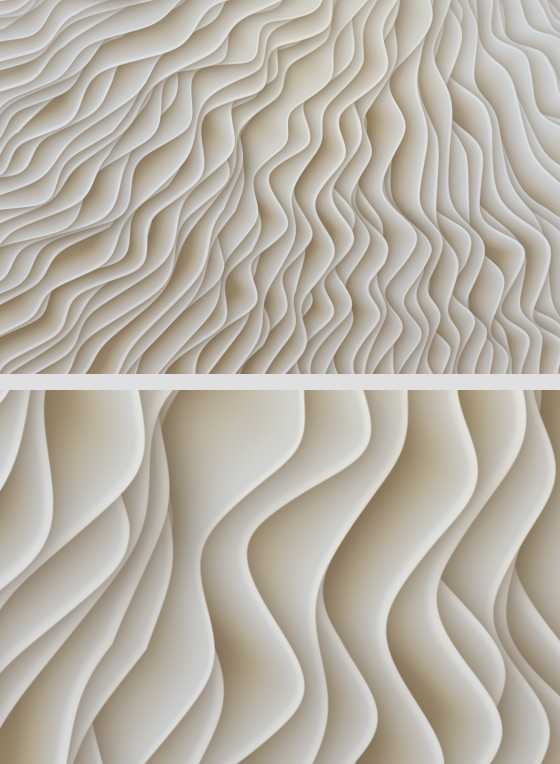
Top: the whole. Bottom: its middle third, enlarged.
A Shadertoy shader for this texture:

```glsl
// Pale, wavy mushroom gills fanning out from a point beyond the upper edge.
// Each gill is a sheet with a rippled free edge in polar coordinates; sheets
// are painted back to front, with a bright rim, a shaded face and a soft shadow.

const vec2  FAN_CENTER    = vec2(1.20, 1.30);
const float GILL_ANGLE    = 0.025;  // radians between neighbouring gills
const float RIPPLE_HEIGHT = 0.027;
const float RIPPLE_RATE   = 23.0;   // radians of ripple per unit of radius
const float EMERGE_RATE   = 12.0;   // how fast short gills slide into view
const float RIM_WIDTH     = 0.0070;
const float SHADOW_WIDTH  = 0.016;
const float SHADOW_AMOUNT = 0.50;
const float SOFTNESS      = 0.0006;

const vec3 RIM   = vec3(0.875, 0.885, 0.895);
const vec3 PALE  = vec3(0.81, 0.825, 0.84);
const vec3 GREY  = vec3(0.77, 0.76, 0.74);
const vec3 CREAM = vec3(0.73, 0.695, 0.62);
const vec3 TAN   = vec3(0.63, 0.565, 0.455);
const vec3 UMBER = vec3(0.47, 0.405, 0.32);

float hash(float n) {
    return fract(sin(n * 127.1 + 3.7) * 4375.85);
}

// Slow, uneven swell between -1 and 1 from layered sines.
float swell(vec2 p) {
    return 0.5 * sin(5.3 * p.x + 2.1 * sin(3.7 * p.y + 0.8))
         + 0.5 * sin(6.1 * p.y - 3.3 * p.x + 1.7 * sin(4.9 * p.x));
}

// Sideways ripple of a gill, in canvas units.
float ripple(float r, float angle, float shift, float gain) {
    float phase = RIPPLE_RATE * r + 3.2 * angle + shift
                + 1.1 * sin(5.1 * r - 4.0 * angle)
                + 0.8 * sin(9.0 * angle + 1.3);
    float height = RIPPLE_HEIGHT * smoothstep(0.0, 0.65, r)
                 * (1.0 - 0.5 * smoothstep(1.1, 1.7, r))
                 * mix(0.75, 1.05, smoothstep(0.3, 0.9, angle));
    float bend = sin(phase + 0.3 * sin(phase));
    float sway = 0.7 * sin(0.41 * phase + 2.0 * angle);
    return height * gain * (bend + sway);
}

// Short gills start further from the center than long ones.
float gillStart(int id) {
    int rank = id & 7;
    float start = rank == 0 ? 0.0 : rank == 4 ? 0.45
                : (rank & 1) == 0 ? 0.85 : 1.15;
    return start + 0.4 * (hash(float(id) + 31.0) - 0.5);
}

// Angle of the free edge of one gill at radius r.
float gillEdge(int id, float r) {
    float n = float(id);
    float angle = n * GILL_ANGLE;
    float shift = 2.0 * (hash(n) - 0.5)
                + 0.7 * sin(5.0 * r + 6.28 * hash(n + 19.0));
    float gain = mix(0.55, 1.35, hash(n + 57.0));
    float hidden = min(EMERGE_RATE * max(gillStart(id) - r, 0.0), 9.0);
    float spread = 0.9 * (hash(n + 83.0) - 0.5);
    return angle + ripple(r, angle, shift, gain) / r
         + (spread - hidden) * GILL_ANGLE;
}

// Face colour by distance behind the free edge.
vec3 gillFace(float d, float depth, float rimWidth) {
    float t = d / depth;
    vec3 col = mix(PALE, GREY, smoothstep(0.05, 0.45, t));
    col = mix(col, CREAM, smoothstep(0.35, 0.80, t));
    col = mix(col, TAN, smoothstep(0.65, 1.25, t));
    return mix(RIM, col, smoothstep(0.4, 1.5, d / rimWidth));
}

void mainImage(out vec4 fragColor, in vec2 fragCoord) {
    vec2 p = fragCoord / iResolution.y;
    vec2 v = FAN_CENTER - p;
    float r = length(v);
    float angle = atan(v.y, v.x) + 0.05 * sin(3.0 * r + 0.6);
    float blur = SOFTNESS + 0.6 / iResolution.y;

    // Only gills near this point can cover it.
    float level = angle - ripple(r, angle, 0.0, 1.0) / r;
    int nearest = int(floor(level / GILL_ANGLE));
    float baseDepth = mix(0.094, 0.052, smoothstep(0.6, 1.5, r))
                    * (1.0 + 0.25 * swell(p));

    // Paint from the deepest sheet to the front one.
    vec3 col = TAN;
    for (int k = 15; k >= -7; k--) {
        int id = nearest + k;
        float edge = gillEdge(id, r);
        float slope = (gillEdge(id, r + 0.004) - edge) / 0.004 * r;
        float d = (edge - angle) * r / sqrt(1.0 + slope * slope);
        float vary = hash(float(id) + 11.0);
        float depth = baseDepth * mix(0.7, 1.3, vary);
        float shadow = SHADOW_AMOUNT * exp(-max(-d, 0.0) / SHADOW_WIDTH);
        col = mix(col, UMBER, shadow);
        vec3 face = gillFace(max(d, 0.0), depth, RIM_WIDTH * (1.3 - 0.6 * vary));
        col = mix(col, face, smoothstep(-blur, blur, d));
    }

    // Darker low down, pale haze toward the far corners, warm glow near the top.
    float low = 1.0 - smoothstep(0.0, 0.65, p.y);
    col *= mix(vec3(1.0), vec3(0.96, 0.945, 0.925), low);
    float haze = smoothstep(0.6, 1.2, length(p - vec2(0.6, 0.15)));
    col = mix(col, PALE * 1.02, 0.45 * haze);
    vec2 toGlow = p - vec2(0.88, 0.86);
    float glow = exp(-7.0 * dot(toGlow, toGlow));
    col *= mix(vec3(1.0), vec3(1.035, 1.015, 0.96), glow);

    fragColor = vec4(col, 1.0);
}
```
